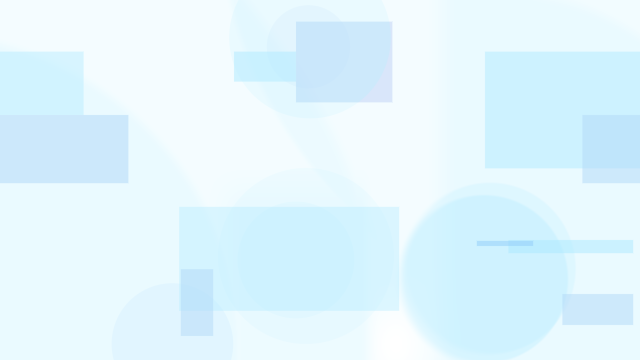
This background is drawn by a Shadertoy shader. Its source:

```glsl
// Pale layered background: translucent cyan and blue panels over faint discs.
// Soft distance-field washes form the base; each shape is then blended on top.
// The layout uses a 16 x 9 unit canvas with its origin at the lower left.

const vec3 ICE = vec3(0.918, 0.980, 1.0);
const vec3 CYAN = vec3(0.70, 0.92, 1.0);
const vec3 BLUE = vec3(0.70, 0.85, 0.97);
const vec3 LILAC = vec3(0.75, 0.82, 0.965);

// Coverage from a signed distance, with an edge of the given half width
float cover(float d, float soft) {
    return 1.0 - smoothstep(-soft, soft, d);
}

float disc(vec2 p, vec2 center, float radius, float soft) {
    return cover(length(p - center) - radius, soft);
}

// Rectangle given by its lower-left and upper-right corners
float panel(vec2 p, vec2 low, vec2 high, float soft) {
    vec2 d = abs(p - 0.5 * (low + high)) - 0.5 * (high - low);
    return cover(max(d.x, d.y), soft);
}

void mainImage(out vec4 fragColor, in vec2 fragCoord) {
    vec2 p = fragCoord / iResolution.xy * vec2(16.0, 9.0);
    float px = 9.0 / iResolution.y;
    float aa = 0.7 * px;

    // Base washes: large left disc, curved ribbon and right-hand field
    vec3 col = vec3(0.957, 0.990, 1.0);
    float leftWash = disc(p, vec2(-2.0, 0.15), 8.0, 0.18);
    float drop = 9.0 - p.y;
    float ribbonLeft = 5.75 + 0.22 * drop + 0.065 * drop * drop;
    float ribbonRight = 6.15 + 0.80 * drop - 0.046 * drop * drop;
    float ribbon = smoothstep(-0.12, 0.12, p.x - ribbonLeft)
                 * (1.0 - smoothstep(-0.25, 0.25, p.x - ribbonRight));
    float lower = (1.0 - smoothstep(3.6, 5.0, p.y)) * smoothstep(5.0, 6.2, p.x)
                * (1.0 - smoothstep(9.0, 9.35, p.x));
    float rightWash = smoothstep(10.6, 11.45, p.x);
    float corner = smoothstep(-0.1, 0.35, p.y - 9.0 + 0.13 * pow(max(p.x - 13.0, 0.0), 1.9));
    rightWash *= 1.0 - 0.8 * corner * smoothstep(13.0, 13.8, p.x);
    col = mix(col, ICE, max(max(leftWash, 0.8 * ribbon), max(0.7 * lower, rightWash)));

    // White glow between the lower discs
    float glow = exp(-dot((p - vec2(9.9, 0.4)) / vec2(0.75, 1.0),
                          (p - vec2(9.9, 0.4)) / vec2(0.75, 1.0)));
    col = mix(col, vec3(1.0), glow * smoothstep(9.1, 9.5, p.x));

    // Faint discs at the top, centre and lower left
    col = mix(col, CYAN, 0.15 * disc(p, vec2(7.75, 8.06), 2.02, aa));
    col = mix(col, BLUE, 0.13 * disc(p, vec2(7.71, 7.83), 1.04, aa));
    col = mix(col, CYAN, 0.10 * disc(p, vec2(7.65, 2.60), 2.20, aa));
    col = mix(col, CYAN, 0.12 * disc(p, vec2(7.40, 2.50), 1.46, aa));
    col = mix(col, vec3(0.80, 0.92, 1.0), 0.30 * disc(p, vec2(4.31, 0.40), 1.52, aa));

    // Large disc pair, blurred towards the left and the bottom
    float blur = mix(0.16, 0.035, smoothstep(10.6, 13.2, p.x + 0.3 * p.y));
    col = mix(col, CYAN, 0.22 * disc(p, vec2(12.25, 2.29), 2.14, blur));
    col = mix(col, CYAN, 0.34 * disc(p, vec2(12.10, 2.02), 2.10, blur));

    // Cyan panels
    col = mix(col, CYAN, 0.45 * panel(p, vec2(-1.0, 6.125), vec2(2.09, 7.71), aa));
    col = mix(col, CYAN, 0.55 * panel(p, vec2(5.85, 6.96), vec2(7.40, 7.71), aa));
    col = mix(col, CYAN, 0.52 * panel(p, vec2(12.125, 4.79), vec2(17.0, 7.71), aa));
    col = mix(col, CYAN, 0.40 * panel(p, vec2(4.48, 1.23), vec2(9.98, 3.83), aa));
    col = mix(col, vec3(0.66, 0.91, 1.0),
              0.48 * panel(p, vec2(12.71, 2.67), vec2(15.83, 3.0), aa));

    // Blue panels, the top one turning lilac outside its disc
    vec3 topTint = mix(LILAC, BLUE, disc(p, vec2(7.75, 8.06), 2.02, aa));
    col = mix(col, topTint, 0.52 * panel(p, vec2(7.40, 6.44), vec2(9.81, 8.46), aa));
    col = mix(col, BLUE, 0.55 * panel(p, vec2(-1.0, 4.42), vec2(3.21, 6.125), aa));
    float rightBlue = panel(p, vec2(14.56, 4.42), vec2(17.0, 6.125), aa);
    col = mix(col, BLUE, 0.52 * rightBlue);
    col = mix(col, BLUE, 0.50 * panel(p, vec2(4.52, 0.60), vec2(5.33, 2.27), aa));
    col = mix(col, BLUE, 0.52 * panel(p, vec2(14.06, 0.875), vec2(15.83, 1.65), aa));
    col = mix(col, vec3(0.58, 0.81, 0.98),
              0.55 * panel(p, vec2(11.92, 2.85), vec2(13.33, 2.98), aa));

    fragColor = vec4(col, 1.0);
}
```
